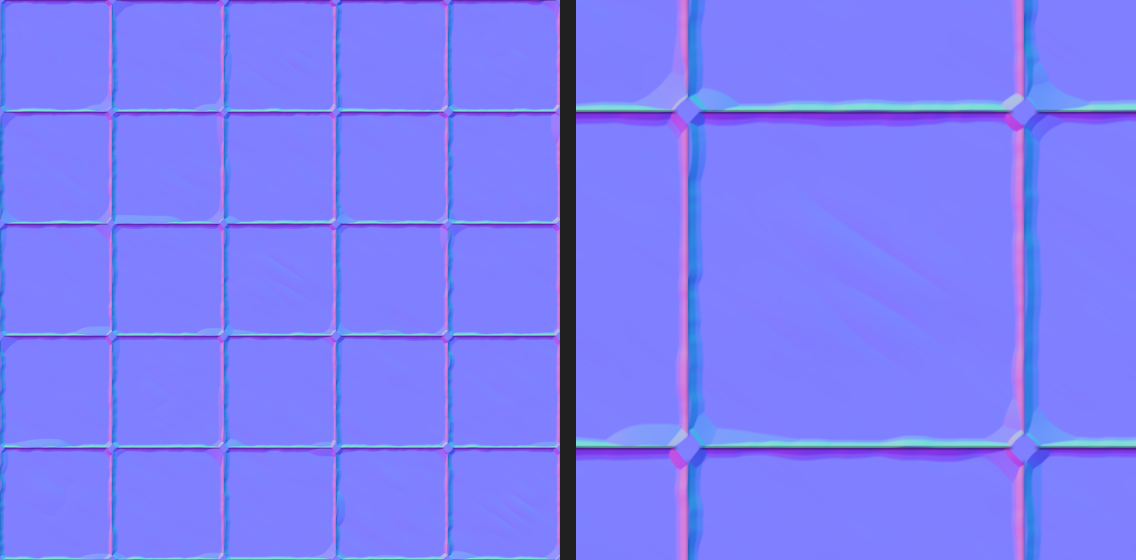
Left: the whole. Right: its middle third, enlarged.
This texture map is drawn by a WebGL 2 fragment shader. Its source:

```glsl
#version 300 es
precision highp float;

uniform vec2 u_resolution;
out vec4 fragColor;

const float TILES = 5.0;
const float GROOVE_DEPTH = 0.024;
const float SLOPE_STEP = 0.004;
const int SAMPLES = 2;

float hash(vec2 p) {
    vec3 q = fract(p.xyx * 0.1031);
    q += dot(q, q.yzx + 33.33);
    return fract((q.x + q.y) * q.z);
}

float noise(vec2 p) {
    vec2 i = floor(p), f = fract(p);
    vec2 w = f * f * f * (f * (f * 6.0 - 15.0) + 10.0);
    float low = mix(hash(i), hash(i + vec2(1, 0)), w.x);
    float high = mix(hash(i + vec2(0, 1)), hash(i + vec2(1, 1)), w.x);
    return mix(low, high, w.y);
}

// Steep uneven bevel, softer rim and occasional broad wear along one side
float sideHeight(float dist, float along, float seed, float slope, float width) {
    float lumps = noise(vec2(along * 9.0, seed)) + 0.3 * noise(vec2(along * 23.0, seed + 17.0));
    float w = width * (0.55 + 0.7 * lumps);
    float bevel = slope * (dist - w);
    float rim = 0.35 * (dist - 1.3 * w);
    float wear = 0.085 * smoothstep(0.58, 0.98, noise(vec2(along * 2.2, seed + 31.0)));
    float chip = 0.24 * (dist - wear);
    return min(min(bevel, rim), chip);
}

// Rounded wear and a cut corner
float cornerHeight(vec2 f, float seed) {
    vec2 d = min(f, 1.0 - f);
    vec2 corner = step(0.5, f);
    float pick = hash(vec2(seed + corner.x * 7.0, seed + corner.y * 13.0));
    float radius = 0.07 + 0.2 * pick * pick;
    float inside = radius - length(max(radius - d, 0.0));
    float ripple = noise(f * 11.0 + seed);
    float wornCorner = 0.24 * (inside - 0.012 - 0.012 * ripple);
    float cut = 0.5 * (d.x + d.y - 0.075 - 0.03 * ripple);
    return min(wornCorner, cut);
}

// Faint slanted strokes and creases on the tile face
float faceHeight(vec2 f, float seed) {
    vec2 q = mat2(0.82, 0.57, -0.57, 0.82) * f;
    float strokes = noise(q * vec2(2.5, 7.0) + seed);
    float fine = noise(q * vec2(5.0, 17.0) + seed + 40.0);
    float fold = abs(noise(q * vec2(3.0, 8.0) + seed + 80.0) - 0.5);
    float centre = 1.0 - smoothstep(0.1, 0.42, length(f - 0.5));
    float amount = centre * smoothstep(0.4, 1.0, hash(vec2(seed, 5.0)));
    return 0.0028 * strokes + 0.0005 * fine - 0.008 * amount * fold;
}

float tileHeight(vec2 f, float seed) {
    float left = sideHeight(f.x, f.y, seed + 0.3, 0.82, 0.033);
    float right = sideHeight(1.0 - f.x, f.y, seed + 3.4, 0.92, 0.023);
    float bottom = sideHeight(f.y, f.x, seed + 6.3, 1.1, 0.022);
    float top = sideHeight(1.0 - f.y, f.x, seed + 9.4, 0.74, 0.025);
    float edge = min(min(left, right), min(bottom, top));
    edge = min(0.0, min(edge, cornerHeight(f, seed)));
    return max(edge, -GROOVE_DEPTH) + faceHeight(f, seed);
}

vec3 tileNormal(vec2 f, float seed) {
    vec2 e = vec2(SLOPE_STEP, 0.0);
    float dx = tileHeight(f + e.xy, seed) - tileHeight(f - e.xy, seed);
    float dy = tileHeight(f + e.yx, seed) - tileHeight(f - e.yx, seed);
    return normalize(vec3(-dx, -dy, 2.0 * SLOPE_STEP));
}

vec3 surfaceColour(vec2 uv) {
    vec2 p = fract(uv) * TILES;
    vec2 cell = floor(p), f = fract(p);
    float seed = floor(hash(cell + 11.0) * 400.0);
    vec3 normal = tileNormal(f, seed);
    vec3 colour = 0.5 + 0.5 * normal * vec3(1, -1, 1);

    // Thin dark joint, fading at the crossings
    vec2 d = min(f, 1.0 - f);
    vec2 joint = 1.0 - smoothstep(0.002, 0.009, d);
    vec2 awayFromCrossing = smoothstep(0.025, 0.05, d.yx);
    vec2 shade = joint * awayFromCrossing * vec2(0.15, 0.38);
    return colour * (1.0 - max(shade.x, shade.y));
}

void main() {
    // Average several points of each pixel
    vec3 total = vec3(0.0);
    for (int y = 0; y < SAMPLES; y++) {
        for (int x = 0; x < SAMPLES; x++) {
            vec2 offset = (vec2(x, y) + 0.5) / float(SAMPLES) - 0.5;
            total += surfaceColour((gl_FragCoord.xy + offset) / u_resolution);
        }
    }
    fragColor = vec4(total / float(SAMPLES * SAMPLES), 1.0);
}
```
